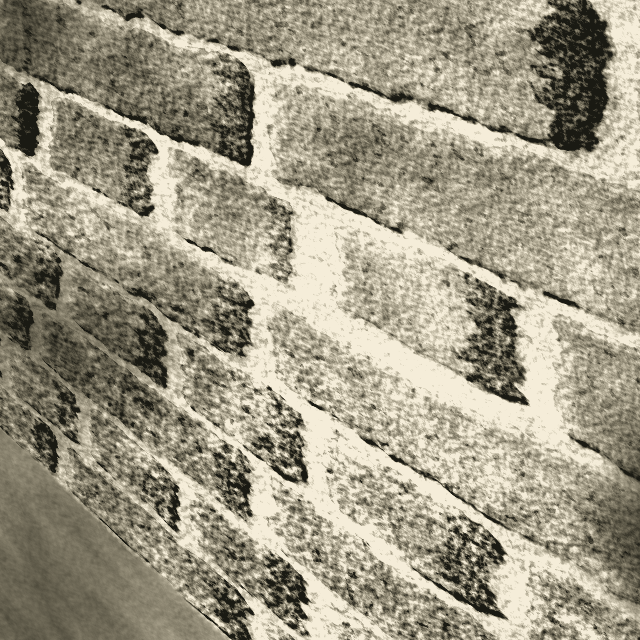
Write a Shadertoy shader that draws this texture.

```glsl
// A weathered brick wall seen at a slant: courses fan out to the right, with
// lime mortar, broken brick ends, pits, crevices and soft patches of shade.
// A perspective map gives wall units; rounded boxes and noise give relief.

const vec3 INK = vec3(0.10, 0.10, 0.075);
const vec3 LIME = vec3(0.96, 0.93, 0.85);
const vec3 MID_TINT = vec3(0.0, 0.01, 0.036); // warms the middle tones
const float TILT = 0.337;          // slope of the courses at the top left
const float FAN = 0.88;            // how quickly the courses spread
const float COURSE_RATE = 6.976;   // courses per unit of height
const float COURSE_SHRINK = 0.432; // foreshortening of the lower courses
const float ALONG = 9.0;           // wall units along a course
const vec2 LONG_BRICK = vec2(2.8, 0.15);  // length, loss per course
const vec2 SHORT_BRICK = vec2(1.31, 0.06);
const vec2 JOINT = vec2(0.085, 0.062); // half widths of the mortar
const float CORNER = 0.09;
const float LAST_COURSE = 7.0;     // smooth plaster lies below
const vec2 TO_LIGHT = vec2(-0.8, -0.6);
const float GRIT = 0.5;            // strength of the finest texture
const float CONTRAST = 1.2;

float hash(vec2 p) {
    vec3 q = fract(vec3(p.xyx) * 0.1031);
    q += dot(q, q.yzx + 33.33);
    return fract((q.x + q.y) * q.z);
}

float corner(vec2 cell, vec2 offset) {
    float angle = 6.2832 * hash(cell + 57.0);
    return dot(vec2(cos(angle), sin(angle)), offset);
}

float gradientNoise(vec2 p) {
    vec2 i = floor(p), f = fract(p);
    vec2 s = f * f * f * (f * (f * 6.0 - 15.0) + 10.0);
    vec2 e = vec2(1.0, 0.0);
    return mix(mix(corner(i, f), corner(i + e, f - e), s.x),
               mix(corner(i + e.yx, f - e.yx), corner(i + 1.0, f - 1.0), s.x), s.y);
}

float fbm(vec2 p) {
    float sum = 0.0, amp = 0.6;
    for (int k = 0; k < 4; k++) {
        sum += amp * gradientNoise(p);
        p = mat2(1.6, 1.2, -1.2, 1.6) * p + 7.3;
        amp *= 0.55;
    }
    return sum;
}

float blob(vec2 p, vec2 center, vec2 size) {
    vec2 q = (p - center) / size;
    return exp(-dot(q, q));
}

// Canvas (y down) to wall: x along the course, y counts courses.
vec2 toWall(vec2 p) {
    float depth = 1.0 + FAN * p.x;
    float t = (p.y - TILT * p.x) / depth + 0.03;
    return vec2(ALONG * p.x / depth, COURSE_RATE * t / (1.0 - COURSE_SHRINK * t));
}

// Signed distance to the brick; also its cell and the gap to its right end.
float brick(vec2 w, out vec2 cell, out float endGap) {
    w += 0.11 * vec2(fbm(w * 2.3), fbm(w * 2.3 + 31.0));
    float row = floor(w.y);
    bool isLong = mod(row, 2.0) < 0.5;
    vec2 kind = isLong ? LONG_BRICK : SHORT_BRICK;
    float size = row < 0.0 ? 4.2 : kind.x - kind.y * row;
    float start = row < 0.0 ? 4.7 : (isLong ? 2.68 : 3.08);
    float along = (w.x - start) / size;
    cell = vec2(floor(along), row);
    vec2 halfSize = 0.5 * vec2(size, 1.0);
    vec2 local = vec2(fract(along) * size, fract(w.y)) - halfSize;
    endGap = halfSize.x - JOINT.x - local.x;
    vec2 q = abs(local) - halfSize + JOINT + CORNER;
    float d = length(max(q, 0.0)) + min(max(q.x, q.y), 0.0) - CORNER;
    // Mortar smeared over the faces beside one joint.
    float smear = max(blob(w, vec2(3.05, 1.5), vec2(0.2, 0.5)),
                      blob(w, vec2(3.3, 1.98), vec2(0.7, 0.2)));
    return d + 0.17 * smear + 0.07 * fbm(w * 8.0);
}

float relief(vec2 w, float d) {
    return 0.07 * smoothstep(0.04, -0.07, d) + 0.03 * fbm(w * 7.0);
}

void mainImage(out vec4 fragColor, in vec2 fragCoord) {
    vec2 p = fragCoord / iResolution.xy;
    p.y = 1.0 - p.y;
    vec2 w = toWall(p), lit = w + TO_LIGHT * 0.05;
    vec2 cell, otherCell;
    float endGap, otherGap;
    float d = brick(w, cell, endGap);
    float dLit = brick(lit, otherCell, otherGap);
    float face = smoothstep(0.012, -0.012, d);
    float shadow = smoothstep(0.01, -0.02, dLit) * (1.0 - face);
    float slope = relief(w, d) - relief(lit, dLit);

    // Fine grit, embossed by the light; pits with sharp rims.
    vec2 g = vec2(p.x, p.y - 0.5 * p.x) * vec2(75.0, 95.0);
    float grain = fbm(g);
    float grit = GRIT * (grain - fbm(g + TO_LIGHT * 0.35) + 0.4 * fbm(g * 1.9));
    float pits = smoothstep(0.22, 0.32, fbm(g * 0.5 + 19.0));

    // Brick faces: smooth above, speckled and dusted with lime below.
    float broad = fbm(w * 1.4 + 12.0);
    float mottle = fbm(w * vec2(5.0, 8.0));
    float rough = smoothstep(1.8, 3.2, w.y);
    float stone = 0.59 + 0.14 * (hash(cell + 5.0) - 0.5) + 0.4 * broad;
    stone += mix(0.12, 0.45, rough) * mottle + mix(0.08, 0.5, rough) * grain;
    stone -= mix(0.22, 0.35, rough) * pits;
    stone += mix(0.08, 0.25, rough) * smoothstep(0.05, 0.3, fbm(w * 2.1 + 40.0));
    stone += 0.14 * blob(p, vec2(0.2, 0.38), vec2(0.2, 0.08))
        - 0.24 * blob(p, vec2(0.12, 0.21), vec2(0.2, 0.07))
        - 0.16 * blob(p, vec2(0.66, 0.27), vec2(0.28, 0.09))
        - 0.20 * blob(p, vec2(0.25, 0.58), vec2(0.16, 0.12));
    float broken = smoothstep(0.25, 0.21, endGap + 0.18 * mottle);
    stone -= broken * (0.15 + 0.3 * hash(cell + 9.0) - 0.6 * grain);

    // Mortar, light on the relief and crevices under the bricks.
    float mortar = 0.91 + 0.25 * broad + 0.2 * mottle - 0.18 * pits;
    float tone = mix(mortar, stone, face) + 5.0 * slope + grit;
    float crevice = fbm(w * 1.9 + 70.0) + 0.2 * blob(p, vec2(0.6, 0.17), vec2(0.3, 0.1));
    tone -= 0.8 * shadow * smoothstep(-0.08, 0.08, crevice);

    // Plaster at the foot, then shade across the canvas.
    float plaster = smoothstep(-0.06, 0.06, w.y - LAST_COURSE + 0.2 * broad);
    tone = mix(tone, 0.62 + 0.25 * broad + 0.3 * grit, plaster);
    float shade = 0.55 * blob(p, vec2(0.07, 0.51), vec2(0.24, 0.15))
        + 0.5 * blob(p, vec2(0.02, 0.03), vec2(0.17, 0.11))
        + 0.5 * blob(p, vec2(0.06, 0.98), vec2(0.22, 0.28))
        + 0.7 * blob(p, vec2(1.03, 0.83), vec2(0.10, 0.17));
    float glow = 0.14 * blob(p, vec2(0.58, 0.62), vec2(0.35, 0.4));
    tone = 0.62 + CONTRAST * (tone + glow - 0.6);
    tone = clamp(tone * (1.0 - min(shade, 0.85)), 0.0, 1.0);
    fragColor = vec4(mix(INK, LIME, tone) - MID_TINT * 4.0 * tone * (1.0 - tone), 1.0);
}
```
